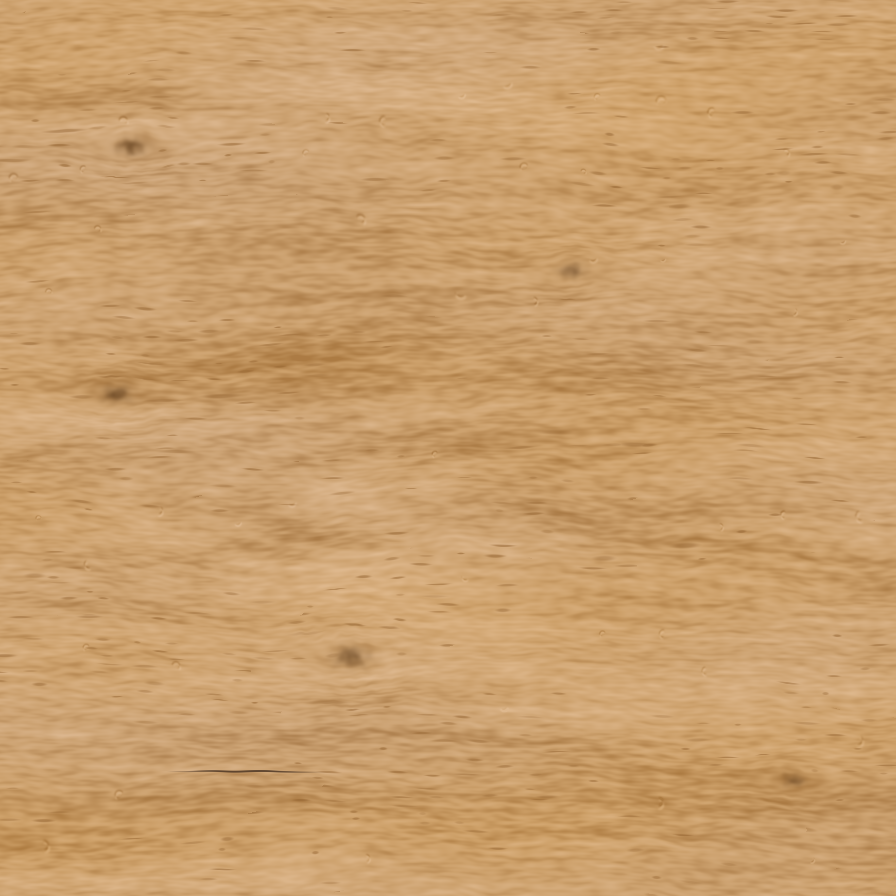
Give the GLSL for this texture, as a WebGL 1 fragment shader.

```glsl
precision highp float;

uniform vec2 u_resolution;

const vec3 LIGHT_WOOD = vec3(0.855, 0.700, 0.525);
const vec3 MID_WOOD = vec3(0.802, 0.632, 0.430);
const vec3 DARK_WOOD = vec3(0.695, 0.510, 0.300);
const vec3 PORE_COLOR = vec3(0.58, 0.39, 0.19);
const vec3 KNOT_COLOR = vec3(0.43, 0.29, 0.15);
const vec3 CRACK_COLOR = vec3(0.30, 0.21, 0.14);
const vec3 HONEY_SHIFT = vec3(0.004, -0.008, -0.035);

const vec2 HEART = vec2(1.12, 0.45);   // far end of the nested arches
const float ARCH_STRETCH = 0.13;
const float RING_DENSITY = 105.0;
const vec2 PORE_CELLS = vec2(26.0, 105.0);
const float PORE_SHARE = 0.30;
const float FLECK_CELLS = 13.0;
const float FLECK_SHARE = 0.38;
const int KNOT_COUNT = 5;
const vec2 KNOT_START = vec2(0.13, 0.56);
const vec2 KNOT_STEP = vec2(0.754, 0.569);
const vec2 CRACK_CENTER = vec2(0.275, 0.139);
const vec2 CRACK_HALF_SIZE = vec2(0.10, 0.0017);

float hash(vec2 p) {
  vec3 q = fract(p.xyx * 0.1031);
  q += dot(q, q.yzx + 33.33);
  return fract((q.x + q.y) * q.z);
}

float cornerSlope(vec2 cell, vec2 offset) {
  float angle = 6.2832 * hash(cell);
  return dot(vec2(cos(angle), sin(angle)), offset);
}

float gradientNoise(vec2 p) {
  vec2 i = floor(p);
  vec2 f = p - i;
  vec2 u = f * f * f * (f * (f * 6.0 - 15.0) + 10.0);
  vec2 e = vec2(1.0, 0.0);
  float low = mix(cornerSlope(i, f), cornerSlope(i + e, f - e), u.x);
  float high = mix(cornerSlope(i + e.yx, f - e.yx), cornerSlope(i + 1.0, f - 1.0), u.x);
  return mix(low, high, u.y);
}

float grainWarp(vec2 p) {
  return 0.035 * gradientNoise(p * vec2(1.3, 2.5) + 4.0)
       + 0.010 * gradientNoise(p * vec2(5.0, 9.0) + 17.0)
       + 0.003 * gradientNoise(p * vec2(19.0, 32.0) + 31.0);
}

// Short tapered dashes lying along the grain
float pores(vec2 grain, vec2 cells, float share) {
  vec2 c = grain * cells;
  c.x += 7.0 * hash(vec2(floor(c.y), 5.0));
  vec2 id = floor(c);
  vec2 d = fract(c) - 0.5;
  d.y += 0.4 * (hash(id + 61.0) - 0.5);
  vec2 halfSize = vec2(mix(0.12, 0.48, hash(id + 23.0)), mix(0.12, 0.26, hash(id + 41.0)));
  float dash = 1.0 - smoothstep(0.3, 1.0, length(d / halfSize));
  return dash * step(hash(id), share) * mix(0.4, 1.0, hash(id + 83.0));
}

float ringBand(vec2 q) {
  float d = (length(q) - 1.0) * 2.6;
  return exp(-d * d);
}

// Tiny raised curls, lit from above
float fleckRelief(vec2 p) {
  vec2 c = p * FLECK_CELLS;
  vec2 id = floor(c);
  vec2 jitter = vec2(hash(id + 11.0), hash(id + 29.0)) - 0.5;
  float angle = 6.2832 * hash(id + 47.0);
  vec2 q = (fract(c) - 0.5 - 0.6 * jitter) / mix(0.03, 0.065, hash(id + 71.0));
  float side = smoothstep(-0.5, 0.7, dot(q, vec2(cos(angle), sin(angle))));
  return (ringBand(q) - ringBand(q + vec2(0.2, -0.7))) * side * step(hash(id), FLECK_SHARE);
}

void main() {
  vec2 p = gl_FragCoord.xy / u_resolution.y;
  vec2 grain = p + vec2(0.0, grainWarp(p));

  // Knots push the grain aside
  float knotCore = 0.0;
  float knotHalo = 0.0;
  for (int i = 0; i < KNOT_COUNT; i++) {
    float n = float(i);
    vec2 d = p - fract(KNOT_START + KNOT_STEP * n);
    float size = mix(0.005, 0.012, hash(vec2(n, 9.0)));
    vec2 q = d / (size * vec2(1.7, 1.0));
    q += 0.5 * vec2(gradientNoise(p * 90.0), gradientNoise(p * 90.0 + 50.0));
    float r2 = dot(q, q);
    grain.y -= 0.6 * d.y * exp(-0.12 * r2);
    knotCore = max(knotCore, exp(-1.5 * r2) * mix(0.5, 0.9, hash(vec2(n, 3.0))));
    knotHalo += exp(-0.22 * r2);
  }

  // Growth rings: stretched ellipses forming nested arches
  vec2 arch = (grain - HEART) * vec2(ARCH_STRETCH, 1.0);
  float ringRadius = length(arch);
  float ring = gradientNoise(vec2(ringRadius * RING_DENSITY, p.x * 2.5 + p.y * 6.0));
  float archZone = exp(-pow(arch.y / 0.08, 2.0));

  // Bands, stains and fibres, from broad to fine
  float patchTone = gradientNoise(grain * vec2(1.2, 6.0) + 12.0);
  float stain = smoothstep(0.15, 0.6, gradientNoise(grain * vec2(1.7, 13.0) + 37.0));
  float shade = 0.10 + 0.85 * patchTone - 0.65 * stain;
  shade += 0.65 * gradientNoise(grain * vec2(3.5, 27.0) + 55.0);
  shade += mix(0.55, 0.85, archZone) * ring;
  shade += 0.80 * gradientNoise(grain * vec2(20.0, 135.0) + 73.0);
  shade += 0.75 * gradientNoise(grain * vec2(52.0, 235.0) + 91.0);
  shade += 0.75 * fleckRelief(p) - 0.5 * knotHalo;

  vec3 color = mix(MID_WOOD, LIGHT_WOOD, clamp(shade, 0.0, 1.3));
  color = mix(color, DARK_WOOD, clamp(-shade, 0.0, 1.2));
  color += HONEY_SHIFT * 1.5 * gradientNoise(grain * vec2(2.0, 8.0) + 110.0);

  // Pores gather in loose clusters
  float cluster = smoothstep(-0.3, 0.4, gradientNoise(grain * vec2(3.0, 9.0) + 130.0));
  float poreMask = pores(grain, PORE_CELLS, PORE_SHARE * cluster);
  poreMask = max(poreMask, 0.9 * pores(grain + 3.0, PORE_CELLS * 0.6, 0.05 * cluster));
  color = mix(color, PORE_COLOR, 0.55 * poreMask);
  color = mix(color, KNOT_COLOR, knotCore);

  // A single drying crack
  vec2 crack = (p - CRACK_CENTER) / CRACK_HALF_SIZE;
  crack.y += 1.2 * gradientNoise(vec2(p.x * 22.0, 2.0)) + 0.5 * crack.x;
  float crackMask = 1.0 - smoothstep(0.3, 1.0, length(crack));
  color = mix(color, CRACK_COLOR, 0.85 * crackMask);

  gl_FragColor = vec4(color, 1.0);
}
```
